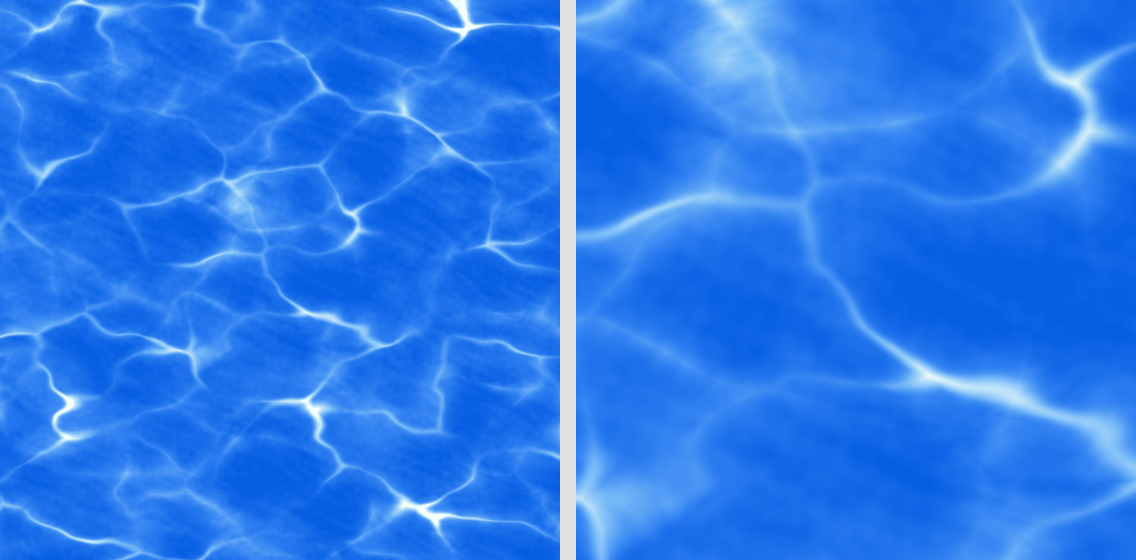
Left: the whole. Right: its middle third, enlarged.
This texture is drawn by a WebGL 1 fragment shader. Its source:

```glsl
precision highp float;
uniform vec2 u_resolution;

#define CELLS vec2(5.0, 7.4)   // main web cells across the canvas
#define BEND 0.5               // how strongly the filaments curve
#define LINE_WIDTH 0.062       // sharp core, in cell units
#define HALO_WIDTH 0.19        // soft glow, in cell units
#define LINE_GAIN 1.2
#define HALO_GAIN 0.29
#define VEIL_GAIN 0.25         // faint second web
#define BASE_LIGHT 0.04
#define MOTTLE 0.16            // broad light and dark patches
#define WISPS 1.1              // frayed texture inside the glow
#define STREAKS 0.055          // fine slanted ripples
#define GRAIN 0.035            // finest mottling

vec2 hash2(vec2 p) {
  vec2 q = vec2(dot(p, vec2(127.1, 311.7)), dot(p, vec2(269.5, 183.3)));
  return fract(sin(q) * 43758.55);
}

float cornerSlope(vec2 cell, vec2 corner, vec2 f) {
  return dot(hash2(cell + corner) * 2.0 - 1.0, f - corner);
}

float gradientNoise(vec2 p) {
  vec2 i = floor(p);
  vec2 f = p - i;
  vec2 u = f * f * f * (f * (f * 6.0 - 15.0) + 10.0);
  float low = mix(cornerSlope(i, vec2(0.0), f), cornerSlope(i, vec2(1.0, 0.0), f), u.x);
  float high = mix(cornerSlope(i, vec2(0.0, 1.0), f), cornerSlope(i, vec2(1.0), f), u.x);
  return mix(low, high, u.y);
}

float fractalNoise(vec2 p) {
  float sum = 0.0;
  float gain = 1.0;
  for (int i = 0; i < 5; i++) {
    sum += gain * gradientNoise(p);
    p = mat2(1.6, 1.2, -1.2, 1.6) * p + 7.3;
    gain *= 0.55;
  }
  return sum;
}

vec2 warp(vec2 p) {
  vec2 broad = vec2(gradientNoise(p * 1.1 + 3.7), gradientNoise(p * 1.1 + 41.2));
  vec2 fine = vec2(gradientNoise(p * 3.5 + 17.1), gradientNoise(p * 3.5 + 63.8));
  return p + BEND * (broad + 0.22 * fine);
}

// x: gap to the nearest cell border, y: gap to the nearest junction
vec2 webGaps(vec2 p) {
  vec2 cell = floor(p);
  vec3 nearest = vec3(9.0);
  for (int y = -2; y <= 2; y++) {
    for (int x = -2; x <= 2; x++) {
      vec2 id = cell + vec2(float(x), float(y));
      float d = length(id + hash2(id) - p);
      if (d < nearest.x) nearest = vec3(d, nearest.xy);
      else if (d < nearest.y) nearest = vec3(nearest.x, d, nearest.y);
      else nearest.z = min(nearest.z, d);
    }
  }
  return nearest.yz - nearest.x;
}

vec3 waterColor(float light) {
  vec3 deep = vec3(0.02, 0.365, 0.885);
  vec3 blue = vec3(0.21, 0.52, 0.95);
  vec3 pale = vec3(0.47, 0.73, 0.97);
  vec3 glint = vec3(0.95, 1.0, 0.98);
  vec3 color = mix(deep, blue, clamp((light - 0.02) / 0.19, 0.0, 1.0));
  color = mix(color, pale, clamp((light - 0.21) / 0.26, 0.0, 1.0));
  return mix(color, glint, clamp((light - 0.47) / 0.46, 0.0, 1.0));
}

void main() {
  vec2 uv = gl_FragCoord.xy / min(u_resolution.x, u_resolution.y);
  vec2 p = uv * CELLS + 11.0;
  vec2 bent = warp(p);
  float wisp = max(0.15, 1.0 + WISPS * fractalNoise(bent * 2.8 + 33.0));

  // Main web: filaments flare at some junctions and fade between them
  vec2 gaps = webGaps(bent);
  float strength = smoothstep(-0.18, 0.4, gradientNoise(p * 0.95 + 5.4));
  float junction = exp(-gaps.y / 0.2);
  float core = exp(-pow(gaps.x / (LINE_WIDTH * (0.6 + 0.8 * junction)), 2.0));
  float halo = exp(-gaps.x / HALO_WIDTH);
  float web = LINE_GAIN * core * strength * (0.06 + junction)
            + HALO_GAIN * halo * wisp * (0.25 + 0.75 * strength);

  // Faint web, drifting in and out of focus
  vec2 q = mat2(0.8, 0.35, -0.35, 0.8) * p + 29.0;
  float veilGap = webGaps(warp(q)).x;
  float veilMask = smoothstep(-0.25, 0.35, gradientNoise(p * 0.8 + 71.0));
  float veil = VEIL_GAIN * veilMask * wisp * exp(-veilGap / 0.15);

  // Mottled body of water, slanted ripples and grain
  float body = BASE_LIGHT + MOTTLE * fractalNoise(p * 0.8 + 90.0);
  vec2 slant = mat2(0.9, 0.44, -0.44, 0.9) * uv;
  float ripple = gradientNoise(slant * vec2(14.0, 70.0) + 2.0 * gradientNoise(p));
  float grain = gradientNoise(uv * 95.0 + 50.0);
  float light = max(body, 0.015) + web + veil + STREAKS * ripple + GRAIN * grain;

  gl_FragColor = vec4(waterColor(light), 1.0);
}
```
